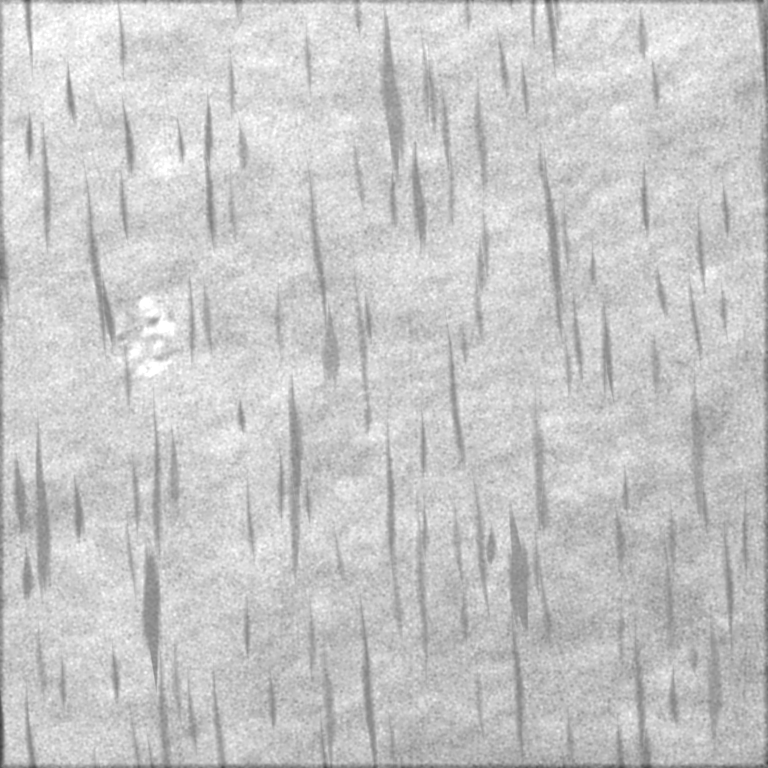
A WebGL 1 fragment shader for this texture:

```glsl
precision highp float;
uniform vec2 u_resolution;

// Tones
const float PAPER_GREY = 0.803;
const float STREAK_GREY = 0.515;
const float STREAK_OPACITY = 0.90;
const vec2 LIGHT_SLOPE = vec2(-0.060, 0.125);

// Surface texture: cells per canvas and strength
const vec2 SHADE_CELLS = vec2(4.0, 6.0);
const vec2 CLOUD_CELLS = vec2(13.0, 25.0);
const vec2 WISP_CELLS = vec2(38.0, 66.0);
const float GRAIN_CELLS = 290.0;
const float SHADE_GAIN = 0.035;
const float CLOUD_GAIN = 0.050;
const float WISP_GAIN = 0.050;
const float GRAIN_GAIN = 0.076;
const float WISP_TILT = 0.25;

// Streaks: cells per canvas, ranges of half length and half width
const vec2 LONG_CELLS = vec2(9.0, 6.0);
const vec2 LONG_LENGTH = vec2(0.045, 0.110);
const vec2 LONG_WIDTH = vec2(0.0045, 0.0135);
const float LONG_DENSITY = 0.70;
const vec2 SHORT_CELLS = vec2(16.0, 9.0);
const vec2 SHORT_LENGTH = vec2(0.020, 0.050);
const vec2 SHORT_WIDTH = vec2(0.0030, 0.0070);
const float SHORT_DENSITY = 0.62;
const vec2 LEAN = vec2(0.02, 0.12);
const float STREAK_SOFTNESS = 0.0042;

// Crumpled patch and dark rim
const vec2 PATCH_CENTRE = vec2(0.19, 0.56);
const float PATCH_RADIUS = 0.054;
const vec2 PATCH_CELLS = vec2(75.0, 115.0);
const float PATCH_GAIN = 0.20;
const float RIM_WIDTH = 0.008;
const float RIM_DARKNESS = 0.24;

vec3 hash3(vec2 p) {
  vec3 q = fract(p.xyx * vec3(0.1031, 0.1030, 0.0973));
  q += dot(q, q.yxz + 33.33);
  return fract((q.xxy + q.yzz) * q.zyx);
}

// Cellular noise: soft blots of random sign, one per cell
float blots(vec2 p) {
  vec2 base = floor(p);
  float total = 0.0;
  for (int j = -1; j <= 1; j++) {
    for (int i = -1; i <= 1; i++) {
      vec2 cell = base + vec2(float(i), float(j));
      vec3 h = hash3(cell + 17.0);
      vec2 d = p - cell - h.xy;
      float falloff = max(1.0 - dot(d, d), 0.0);
      total += (2.0 * h.z - 1.0) * falloff * falloff;
    }
  }
  return total;
}

// Leaning spindle, fuller below its middle, with slightly ragged ends
float spindle(vec2 d, float halfLength, float halfWidth, float lean, float seed) {
  float x = d.x + lean * d.y + 0.0012 * sin(d.y * 45.0 + seed * 40.0);
  float ragged = 0.15 * sin(x * 420.0 + seed * 60.0) + 0.04 * sin(x * 900.0 + seed * 90.0);
  float t = d.y / halfLength + ragged;
  float width = halfWidth * (1.0 - t * t) * (1.0 - 0.35 * clamp(t, -1.0, 1.0));
  return 1.0 - smoothstep(-STREAK_SOFTNESS, STREAK_SOFTNESS, abs(x) - width);
}

float streaks(vec2 uv, vec2 cells, vec2 lengths, vec2 widths, float density, float seed) {
  vec2 base = floor(uv * cells);
  float mask = 0.0;
  for (int j = -1; j <= 1; j++) {
    for (int i = -1; i <= 1; i++) {
      vec2 cell = base + vec2(float(i), float(j));
      vec3 place = hash3(cell + seed);
      vec3 form = hash3(cell + seed + 71.0);
      vec2 d = uv - (cell + place.xy) / cells;
      float halfWidth = mix(widths.x, widths.y, form.y * form.y * form.y);
      float lean = mix(LEAN.x, LEAN.y, form.z);
      float shape = spindle(d, mix(lengths.x, lengths.y, form.x), halfWidth, lean, form.z);
      float strength = mix(0.60, 1.0, fract(form.x * 7.0 + form.y));
      mask = max(mask, shape * strength * step(place.z, density));
    }
  }
  return mask;
}

void main() {
  vec2 uv = gl_FragCoord.xy / u_resolution;

  // Lit, mottled paper
  vec2 tilted = vec2(uv.x, uv.y - WISP_TILT * uv.x);
  float grey = PAPER_GREY + dot(uv - 0.5, LIGHT_SLOPE);
  grey += SHADE_GAIN * blots(tilted * SHADE_CELLS + 7.0);
  grey += CLOUD_GAIN * blots(tilted * CLOUD_CELLS);
  grey += WISP_GAIN * blots(tilted * WISP_CELLS + 31.0);

  // Crumpled patch
  float patchEdge = length(uv - PATCH_CENTRE) + 0.010 * blots(uv * 45.0);
  float crumple = 1.0 - smoothstep(0.7 * PATCH_RADIUS, PATCH_RADIUS, patchEdge);
  grey += crumple * (0.035 + PATCH_GAIN * blots(tilted * PATCH_CELLS + 53.0));

  // Streaks
  float mask = max(
    streaks(uv, LONG_CELLS, LONG_LENGTH, LONG_WIDTH, LONG_DENSITY, 11.0),
    streaks(uv, SHORT_CELLS, SHORT_LENGTH, SHORT_WIDTH, SHORT_DENSITY, 137.0));
  grey = mix(grey, STREAK_GREY, mask * STREAK_OPACITY);

  // Fine grain, calmer on the streaks
  grey += GRAIN_GAIN * (1.0 - 0.5 * mask) * blots(uv * GRAIN_CELLS);

  // Dark rim
  vec2 inset = min(uv, 1.0 - uv);
  grey -= RIM_DARKNESS * (1.0 - smoothstep(0.0, RIM_WIDTH, min(inset.x, inset.y)));

  gl_FragColor = vec4(vec3(clamp(grey, 0.0, 1.0)), 1.0);
}
```
